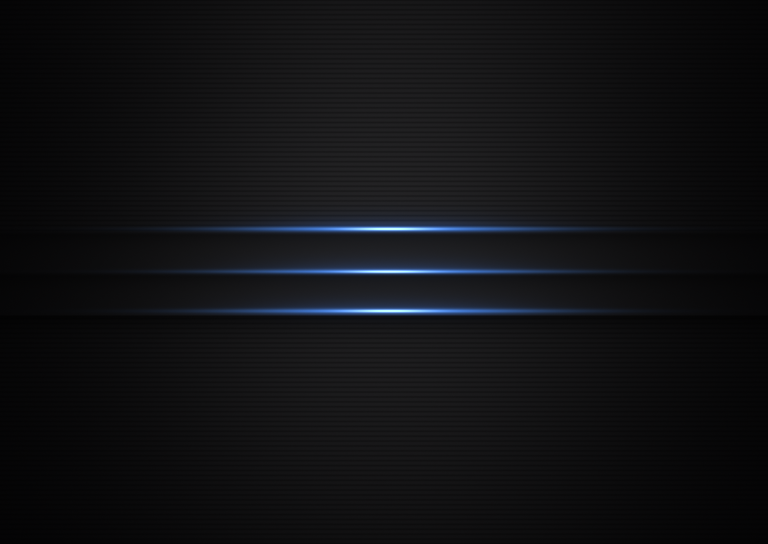
This background is drawn by a WebGL 2 fragment shader. Its source:

```glsl
#version 300 es
precision highp float;

uniform vec2 u_resolution;
out vec4 outColor;

// All lengths are fractions of the canvas height; x is measured from the centre.
const vec3 LINE_Y = vec3(0.5790, 0.5005, 0.4283);
const vec3 EDGE_Y = vec3(0.5715, 0.4960, 0.4200);
const vec3 EDGE_SOFTNESS = vec3(0.0050, 0.0060, 0.0016);
const vec3 SHADOW_DEPTH = vec3(0.45, 0.48, 0.62);
const float SHADOW_LENGTH = 0.024;
const float LINE_CENTER_X = 0.010;

const vec3 BASE_COLOR = vec3(0.010, 0.009, 0.012);
const vec3 LIGHT_COLOR = vec3(0.128, 0.127, 0.130);
const vec2 LIGHT_CENTER = vec2(0.010, 0.585);
const vec2 LIGHT_RADIUS = vec2(0.50, 0.62);

const float STRIPE_COUNT = 111.0;
const float STRIPE_DEPTH = 0.26;

const vec3 HALO_COLOR = vec3(0.045, 0.145, 0.340);
const vec3 BEAM_COLOR = vec3(0.120, 0.300, 0.560);
const vec3 CORE_COLOR = vec3(0.560, 0.560, 0.420);
const float HALO_HEIGHT = 0.0125;
const float BEAM_HEIGHT = 0.0042;
const float CORE_HEIGHT = 0.0026;
const float HALO_WIDTH = 0.235;
const float BEAM_WIDTH = 0.290;
const float CORE_WIDTH = 0.075;

const float TAU = 6.2831853;
const float DITHER = 0.003;

float hash(vec2 p) {
    vec3 q = fract(p.xyx * 0.1031);
    q += dot(q, q.yzx + 33.33);
    return fract((q.x + q.y) * q.z);
}

float bell(float x, float width) {
    float t = x / width;
    return exp(-t * t);
}

// Soft light falling on the dark surface
vec3 surface(vec2 p) {
    vec2 q = (p - LIGHT_CENTER) / LIGHT_RADIUS;
    return BASE_COLOR + LIGHT_COLOR * exp(-dot(q, q));
}

// Fine horizontal grooves, left out of the smooth middle panels
float grooves(float y, float pixel) {
    float panel = smoothstep(EDGE_Y.z - pixel, EDGE_Y.z + pixel, y)
                * (1.0 - smoothstep(EDGE_Y.x - pixel, EDGE_Y.x + pixel, y));
    float wave = 0.5 + 0.5 * cos(TAU * y * STRIPE_COUNT);
    return 1.0 - STRIPE_DEPTH * wave * wave * (1.0 - panel);
}

// Shadow cast below a panel edge
float shadow(float below, float softness, float depth) {
    float inside = smoothstep(-softness, softness, below);
    return 1.0 - depth * inside * exp(-max(below, 0.0) / SHADOW_LENGTH);
}

// Halo, thin beam and bright core of one light line
vec3 glow(vec2 d) {
    float halo = exp(-abs(d.y) / HALO_HEIGHT) * bell(d.x, HALO_WIDTH);
    float beam = bell(d.y, BEAM_HEIGHT) * bell(d.x, BEAM_WIDTH);
    float core = bell(d.y, CORE_HEIGHT) * bell(d.x, CORE_WIDTH);
    return HALO_COLOR * halo + BEAM_COLOR * beam + CORE_COLOR * core;
}

void main() {
    float pixel = 1.0 / u_resolution.y;
    vec2 p = gl_FragCoord.xy * pixel;
    p.x -= 0.5 * u_resolution.x * pixel;

    vec3 color = surface(p) * grooves(p.y, pixel);
    vec3 light = vec3(0.0);

    for (int i = 0; i < 3; i++) {
        float below = EDGE_Y[i] - p.y;
        float softness = max(EDGE_SOFTNESS[i], 0.6 * pixel);
        color *= shadow(below, softness, SHADOW_DEPTH[i]);
        // The panel edge hides most of the light beneath it
        float visible = 1.0 - 0.82 * smoothstep(-softness, softness, below);
        light += glow(p - vec2(LINE_CENTER_X, LINE_Y[i])) * visible;
    }

    color += light;
    color += DITHER * (hash(gl_FragCoord.xy) - 0.5);
    outColor = vec4(clamp(color, 0.0, 1.0), 1.0);
}
```
